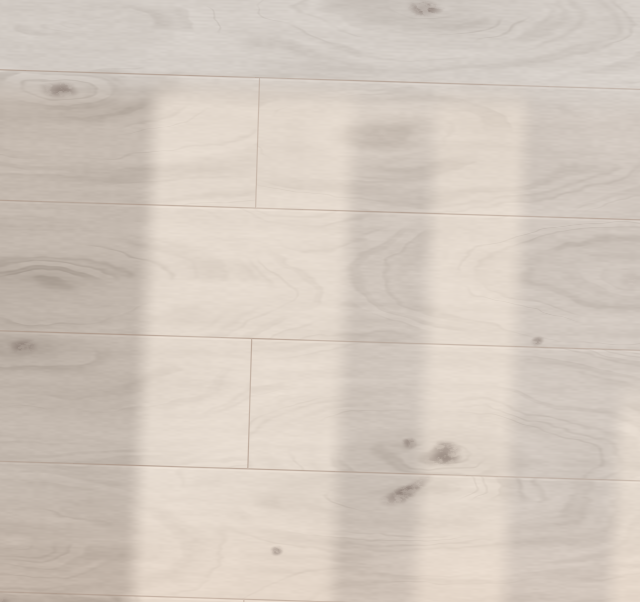
Write a WebGL 1 fragment shader that draws this texture.

```glsl
precision highp float;
// Pale oak plank floor with cathedral grain, knots and soft bands of window light.

uniform vec2 u_resolution;

const float ROW_HEIGHT = 0.2168;   // plank width, in canvas heights
const float ROW_START = 0.017;     // height of the lowest full seam
const float ROW_TILT = 0.0306;     // seams sink towards the right
const float JOINT_TILT = 0.03;
const float JOINT_X = 0.405;       // end joint of the odd rows
const float PLANK_LENGTH = 2.2;
const float SEAM_HALF = 0.0005;
const float LIGHT_TILT = 0.045;
const float LIGHT_BLUR = 0.022;
const float RING_DENSITY = 125.0;
const float RING_STRETCH = 0.3;
const float GRAIN_DEPTH = 0.085;
const vec3 LIT = vec3(0.885, 0.842, 0.797);
const vec3 SHADE_LEFT = vec3(0.755, 0.712, 0.672);
const vec3 SHADE_RIGHT = vec3(0.805, 0.768, 0.735);
const vec3 SKYLIT = vec3(0.825, 0.798, 0.772);
const vec3 SEAM = vec3(0.66, 0.57, 0.51);
const vec3 KNOT = vec3(0.49, 0.43, 0.40);

float hash(vec2 p) {
  return fract(sin(dot(p, vec2(127.1, 311.7))) * 43758.5);
}

float noise(vec2 p) {
  vec2 i = floor(p), f = fract(p);
  f = f * f * (3.0 - 2.0 * f);
  return mix(mix(hash(i), hash(i + vec2(1.0, 0.0)), f.x),
             mix(hash(i + vec2(0.0, 1.0)), hash(i + 1.0), f.x), f.y);
}

float fbm(vec2 p) {
  float sum = 0.0, gain = 0.5;
  for (int i = 0; i < 4; i++) {
    sum += gain * noise(p);
    p = p * 2.03 + 17.3;
    gain *= 0.5;
  }
  return sum;
}

float smoothMin(float a, float b, float k) {
  float h = max(k - abs(a - b), 0.0) / k;
  return min(a, b) - 0.25 * h * h * k;
}

float band(float x, float left, float right) {
  return smoothstep(left - LIGHT_BLUR, left + LIGHT_BLUR, x)
       * (1.0 - smoothstep(right - LIGHT_BLUR, right + LIGHT_BLUR, x));
}

// Centre of a growth figure: x along the floor, y as a fraction of the row.
vec2 figureCentre(float row, float side, float odd) {
  if (side < 0.5) return vec2(0.05 + 0.015 * (row - 2.0), mix(0.38, 0.87, odd));
  if (row == 2.0) return vec2(1.04, 0.57);
  float x = 0.67 + odd * 0.055 * (2.0 - row);
  return vec2(x, row < 0.5 ? 0.87 : row < 1.5 ? 0.15 : 0.58);
}

// Sunlight between the shadows of the window frame.
float sunlight(vec2 p, float v) {
  float x = p.x - LIGHT_TILT * p.y;
  float bar = mix(0.88, 0.45, smoothstep(0.66, 0.86, p.y));
  float sun = band(x, 0.22, 0.837) * (1.0 - bar * band(x, 0.551, 0.689));
  sun += band(x, 1.014, 2.0) * (1.0 - smoothstep(0.28, 0.4, p.y));
  return sun * (1.0 - smoothstep(0.82, 0.9, v));
}

void main() {
  vec2 p = gl_FragCoord.xy / u_resolution.y;
  float pixel = 1.0 / u_resolution.y;

  // Plank layout: alternate rows are shifted by half a plank.
  float v = p.y + ROW_TILT * p.x;
  float u = p.x - JOINT_TILT * p.y;
  float rowPos = (v - ROW_START) / ROW_HEIGHT;
  float row = floor(rowPos), across = fract(rowPos);
  float odd = mod(row, 2.0);
  float along = (u - JOINT_X) / PLANK_LENGTH + 0.5 * (1.0 - odd);
  float seed = hash(vec2(row, floor(along)) + 5.0) * 40.0;

  // Growth rings around the figures of this plank, with their knots.
  vec2 q = vec2(u, across * ROW_HEIGHT);
  vec2 warp = vec2(fbm(q * vec2(7.0, 18.0) + seed), fbm(q * vec2(9.0, 22.0) + seed + 9.0)) - 0.47;
  float rings = 0.5, knot = 0.0, halo = 0.0;
  for (int i = 0; i < 2; i++) {
    float side = float(i);
    if (odd > 0.5 && step(JOINT_X, u) != side) continue;
    vec2 d = q - figureCentre(row, side, odd) * vec2(1.0, ROW_HEIGHT);
    vec2 bent = d + warp * vec2(0.11, 0.03);
    float ringDist = length(bent * vec2(RING_STRETCH, 1.0));
    rings = smoothMin(rings, ringDist, 0.03);
    float heart = row == 2.0 ? 1.5 - 0.9 * side : mix(0.35, 0.8, max(side, odd));
    halo += heart * exp(-ringDist * 19.0);
    float hard = (side > 0.5 && (row == 2.0 || row == 3.0)) ? 0.1 : mix(side, 0.85, odd);
    d.y -= (row == 0.0 ? 0.45 : 0.0) * d.x;
    float core = length((d + warp * vec2(0.06, 0.03)) * vec2(0.55, 1.0));
    knot += hard * (1.0 - smoothstep(0.002, 0.02, core));
  }
  // Small specks, stepping along the rows.
  vec2 speck = vec2(0.46 + 0.21 * row, ROW_HEIGHT * (0.39 - 0.17 * row));
  knot += 0.7 * (1.0 - smoothstep(0.002, 0.011, length((q - speck + warp * 0.02) * vec2(0.8, 1.0))));

  // Grain: thin ring lines, wider growth tone, long streaks and fine pores.
  float ringNoise = noise(vec2(rings * RING_DENSITY, u * 2.5 + seed));
  float ringLine = 1.0 - smoothstep(0.0, 0.24, abs(ringNoise - 0.5));
  float ringTone = noise(vec2(rings * 55.0 + 7.0, u * 2.0 + seed)) - 0.5;
  ringLine *= smoothstep(0.25, 0.65, noise(vec2(u * 6.0, q.y * 30.0) + seed));
  float streak = fbm(vec2(u * 4.0 + seed, (q.y + warp.y * 0.015) * 80.0)) - 0.47;
  float pores = noise(vec2(u * 90.0, v * 330.0)) - 0.5;
  float near = min(halo, 1.0);
  float grain = ringLine * (0.38 + 0.55 * near) + ringTone * (0.3 + 0.9 * near)
              + 0.65 * streak + 0.33 * pores + 0.65 * halo - 0.22;

  // Light on the wood.
  float sun = sunlight(p, v);
  vec3 shade = mix(SHADE_LEFT, SHADE_RIGHT, smoothstep(0.1, 0.95, p.x));
  shade = mix(shade, SKYLIT, smoothstep(0.82, 0.9, v));
  vec3 color = mix(shade, LIT, sun);
  color *= 1.0 + 0.03 * (fbm(p * vec2(5.0, 7.0)) - 0.47);
  color += vec3(0.006, -0.006, -0.014) * (1.0 - smoothstep(0.0, 0.25, v));
  color *= 1.0 - GRAIN_DEPTH * grain * mix(1.15, 0.75, sun) * vec3(0.93, 1.0, 1.07);
  color = mix(color, KNOT, 0.7 * min(knot, 1.0) * (0.45 + 0.55 * smoothstep(0.3, 0.6, fbm(q * vec2(90.0, 150.0)))));

  // Hairline seams, fading to the right, each with a pale bevel below.
  float rowOffset = (fract(rowPos + 0.5) - 0.5) * ROW_HEIGHT;
  float endOffset = (fract(along + 0.5) - 0.5) * PLANK_LENGTH;
  float seamDist = min(abs(rowOffset), abs(endOffset));
  float seam = 1.0 - smoothstep(SEAM_HALF - 0.5 * pixel, SEAM_HALF + pixel, seamDist);
  float bevel = 1.0 - smoothstep(0.0, 0.0025, abs(rowOffset + 0.003));
  color += 0.025 * bevel;
  color = mix(color, SEAM, seam * (0.45 + 0.4 * noise(p * 9.0)) * (1.0 - 0.3 * p.x));

  gl_FragColor = vec4(color, 1.0);
}
```
